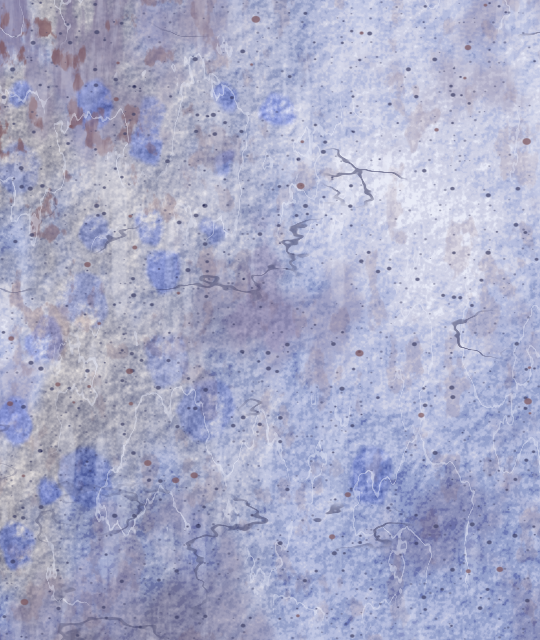
This texture is drawn by a WebGL 2 fragment shader. Its source:

```glsl
#version 300 es
precision highp float;
// Weathered plaster wall washed in lavender and blue paint.
// Layered value noise sets the tone; a colour ramp, warm bare patches, round
// blotches, cracks, scratches and specks are then laid over it.

uniform vec2 u_resolution;
out vec4 fragColor;

const vec3 DEEP   = vec3(0.41, 0.46, 0.70);
const vec3 BLUE   = vec3(0.58, 0.63, 0.80);
const vec3 LAV    = vec3(0.71, 0.74, 0.87);
const vec3 PALE   = vec3(0.81, 0.82, 0.90);
const vec3 CHALK  = vec3(0.91, 0.92, 0.97);
const vec3 BARE_DARK  = vec3(0.44, 0.44, 0.52);
const vec3 BARE_LIGHT = vec3(0.84, 0.82, 0.82);
const vec3 BLOTCH = vec3(0.40, 0.47, 0.77);
const vec3 MAUVE  = vec3(0.45, 0.41, 0.56);
const vec3 RUST   = vec3(0.48, 0.33, 0.36);
const vec3 INK    = vec3(0.24, 0.25, 0.40);
const float BLOTCH_GRID = 10.0;
const float RELIEF = 1.0;
const float GRAIN  = 0.34;

float hash(vec2 p) {
  return fract(sin(dot(p, vec2(127.1, 311.7))) * 43758.5453);
}

float noise(vec2 p) {
  vec2 i = floor(p), f = fract(p);
  f = f * f * (3.0 - 2.0 * f);
  return mix(mix(hash(i), hash(i + vec2(1, 0)), f.x),
             mix(hash(i + vec2(0, 1)), hash(i + vec2(1, 1)), f.x), f.y);
}

float fbm(vec2 p) {
  float sum = 0.0, amp = 0.5;
  for (int i = 0; i < 5; i++) {
    sum += amp * noise(p);
    p = mat2(1.6, 1.2, -1.2, 1.6) * p + 17.3;
    amp *= 0.5;
  }
  return sum / 0.97;
}

// Thin broken line along a noise contour
float vein(vec2 p, float width) {
  return 1.0 - smoothstep(width * 0.3, width, abs(fbm(p) - 0.5));
}

// Small dots, at most one in each grid cell
float specks(vec2 p, float cells, float chance) {
  vec2 q = p * cells, id = floor(q);
  vec2 centre = 0.3 + 0.4 * vec2(hash(id + 3.1), hash(id + 7.7));
  float radius = mix(0.08, 0.28, hash(id + 1.9));
  float soft = cells / u_resolution.y;
  float d = length((fract(q) - centre) * vec2(1.0, 1.25));
  return step(hash(id + 5.3), chance) * (1.0 - smoothstep(radius - soft, radius + soft, d));
}

// Ragged round paint marks, denser towards the left
float blotches(vec2 p) {
  vec2 warp = vec2(fbm(p * 22.0), fbm(p * 22.0 + 40.0)) - 0.5;
  vec2 q = (p + warp * 0.035) * BLOTCH_GRID;
  float mask = 0.0;
  for (int y = -1; y <= 1; y++)
    for (int x = -1; x <= 1; x++) {
      vec2 id = floor(q) + vec2(x, y);
      vec2 centre = id + 0.2 + 0.6 * vec2(hash(id + 11.0), hash(id + 23.0));
      float chance = mix(0.66, 0.10, smoothstep(2.5, 5.0, centre.x))
                   * smoothstep(9.6, 8.0, centre.y) * smoothstep(0.6, 2.0, centre.y);
      float radius = mix(0.15, 0.44, hash(id + 31.0));
      float d = length((q - centre) * vec2(1.1, 0.9));
      float strength = mix(0.45, 1.0, hash(id + 47.0));
      mask = max(mask, step(hash(id + 53.0), chance) * strength
                     * (1.0 - smoothstep(radius - 0.06, radius + 0.05, d)));
    }
  return mask;
}

vec3 ramp(float t) {
  vec3 c = mix(DEEP, BLUE, smoothstep(0.0, 0.33, t));
  c = mix(c, LAV, smoothstep(0.33, 0.66, t));
  c = mix(c, PALE, smoothstep(0.66, 0.98, t));
  return mix(c, CHALK, smoothstep(0.98, 1.35, t));
}

void main() {
  vec2 uv = gl_FragCoord.xy / u_resolution;
  vec2 p = gl_FragCoord.xy / u_resolution.y;

  // Broad light, clouds and fine plaster relief
  float glow = exp(-dot((uv - vec2(0.74, 0.70)) * vec2(2.3, 2.5), (uv - vec2(0.74, 0.70)) * vec2(2.3, 2.5)));
  float cloud = fbm(p * 4.5 + 2.0) - 0.5;
  float mottle = fbm(p * vec2(30.0, 24.0)) - 0.5;
  float relief = fbm(p * 75.0) - fbm(p * 75.0 + vec2(-0.25, 0.30));
  float grain = noise(p * 290.0) - 0.5;
  float streak = fbm(p * vec2(38.0, 7.0) + 9.0);
  float tone = 0.60 + 0.36 * glow - 0.27 * smoothstep(0.45, 0.0, uv.y)
             + 0.85 * cloud + 0.65 * mottle + RELIEF * relief + GRAIN * grain;
  vec3 col = ramp(tone);

  // Bare plaster on the left, mauve stains at the top and in patches
  float bare = smoothstep(0.72, 0.02, uv.x) * smoothstep(0.34, 0.62, fbm(p * vec2(8.0, 5.0) + 31.0));
  col = mix(col, mix(BARE_DARK, BARE_LIGHT, clamp(tone, 0.0, 1.2)), 0.95 * bare);
  float corner = smoothstep(0.55, 0.0, length((uv - vec2(0.0, 1.0)) * vec2(1.0, 1.7)));
  col = mix(col, MAUVE, 0.75 * corner * smoothstep(0.38, 0.62, streak + 0.4 * mottle));
  col = mix(col, MAUVE, 0.32 * smoothstep(0.52, 0.70, fbm(p * 6.0 + 71.0) + 0.3 * mottle));

  // Flared drip stain near the middle
  float spread = mix(0.008, 0.055, smoothstep(0.58, 0.47, p.y));
  float drip = smoothstep(0.012, -0.008, abs(p.x - 0.414) - spread + 0.09 * mottle);
  drip *= smoothstep(0.465, 0.485, p.y + 0.08 * mottle) * smoothstep(0.70, 0.60, p.y);
  col = mix(col, MAUVE + 0.2 * tone, 0.45 * drip);

  // Blue paint marks, worn by the mottling
  float wear = smoothstep(-0.28, 0.12, 0.12 - mottle - 0.5 * relief);
  col = mix(col, BLOTCH + 0.35 * (tone - 0.5), 0.78 * blotches(p) * wear);

  // Rust flecks, pale scratches, cracks and pits
  float rust = smoothstep(0.60, 0.70, fbm(p * vec2(34.0, 22.0) + 5.0));
  col = mix(col, RUST, rust * (0.14 + 0.6 * smoothstep(0.5, 0.0, uv.x) * smoothstep(0.35, 0.9, uv.y)));
  float scratch = vein(p * vec2(17.0, 9.0) + 13.0, 0.016) * smoothstep(0.45, 0.65, noise(p * 9.0 + 4.0));
  col = mix(col, CHALK, 0.42 * scratch + 0.25 * smoothstep(0.58, 0.72, streak));
  float crackArea = smoothstep(0.50, 0.68, noise(p * vec2(7.0, 11.0) + 19.0)) * mix(0.45, 1.0, uv.x);
  col = mix(col, INK, 0.68 * crackArea * vein(p * vec2(5.0, 10.0) + 57.0, 0.012));
  col = mix(col, INK, 0.70 * specks(p, 70.0, 0.07) + 0.45 * specks(p + 0.37, 130.0, 0.07));
  col = mix(col, RUST, 0.7 * specks(p + 0.71, 42.0, 0.025));

  fragColor = vec4(clamp(col, 0.0, 1.0), 1.0);
}
```
